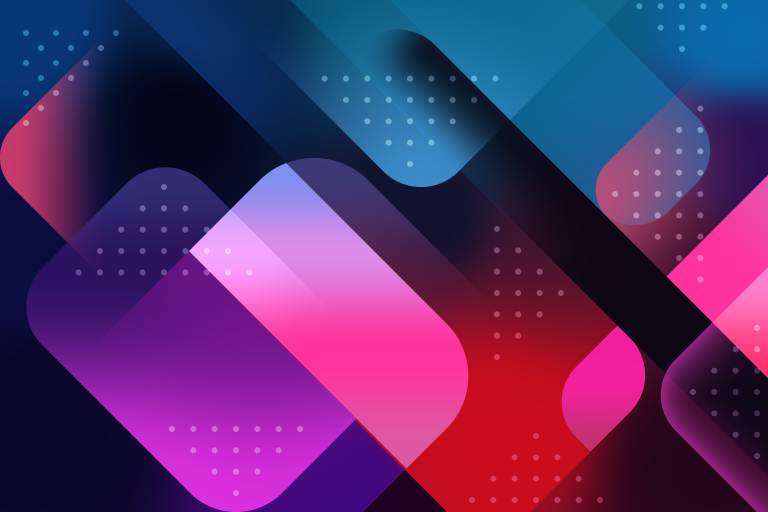
Reproduce this background procedurally as a WebGL 2 fragment shader.

```glsl
#version 300 es
precision highp float;
uniform vec2 u_resolution;
out vec4 outColor;

#define VIEW_HEIGHT 5.12
#define DOT_RADIUS 0.03
#define DOT_PITCH 0.2135
#define FAR 20.0
#define GLOW_SOFTNESS 0.12
#define HOT_PINK vec3(1, .2, .62)

const int GLOWS = 15, FANS = 8;
const vec2 glowPlace[GLOWS] = vec2[](
  vec2(.3, .2), vec2(2.1, .1), vec2(4, .1), vec2(5.4, .3), vec2(7.4, .4),
  vec2(1.8, 1.1), vec2(.3, 2.5), vec2(4.1, 2.2), vec2(5.6, 2.7), vec2(7.4, 1.5),
  vec2(6.6, 2.6), vec2(.4, 4.2), vec2(3.4, 4.9), vec2(5, 4.2), vec2(7, 4.6));
const vec3 glowColor[GLOWS] = vec3[](
  vec3(.03, .22, .48), vec3(.03, .16, .32), vec3(.02, .3, .4), vec3(.03, .4, .52), vec3(.04, .42, .68),
  vec3(.01, .02, .1), vec3(.04, .05, .25), vec3(.06, .07, .18), vec3(.26, .08, .18), vec3(.16, .06, .32),
  vec3(.25, .06, .17), vec3(.03, .02, .15), vec3(.25, .03, .5), vec3(.7, .05, .12), vec3(.14, .02, .09));
// Dot triangles: apex, rows after it, quarter turns of the open side
const vec4 fan[FANS] = vec4[](
  vec4(4.1, 1.64, 4, 3), vec4(6.82, .49, 2, 3), vec4(1.64, 1.87, 4, 1), vec4(2.36, 4.93, 3, 3),
  vec4(5.36, 4.36, 3, 1), vec4(5.61, 2.93, 3, 2), vec4(6.15, 1.94, 4, 0), vec4(6.93, 3.92, 3, 0));

float pixelSize, d, s; // d and s are the diagonals x - y and x + y
vec3 col;

float fill(float dist) { return clamp(.5 - dist / pixelSize, 0., 1.); }
float beyond(float v, float limit) { return fill((limit - v) * .7071); }
float fade(float a, float b, float v) { return 1. - smoothstep(a, b, v); }
void paint(vec3 color, float alpha) { col = mix(col, color, alpha); }

// Distance to a rounded box between diagonal limits
float panelDist(float d0, float s0, float d1, float s1, float r) {
  vec2 lo = vec2(d0, s0), hi = vec2(d1, s1);
  vec2 e = (abs(vec2(d, s) - .5 * (lo + hi)) - .5 * (hi - lo)) * .7071 + r;
  return length(max(e, 0.)) + min(max(e.x, e.y), 0.) - r;
}
float panel(float d0, float s0, float d1, float s1, float r) {
  return fill(panelDist(d0, s0, d1, s1, r));
}

vec3 background(vec2 p) {
  vec4 sum = vec4(0);
  for (int i = 0; i < GLOWS; i++) {
    vec2 r = p - glowPlace[i];
    sum += vec4(glowColor[i], 1) * pow(dot(r, r) + GLOW_SOFTNESS, -2.);
  }
  return sum.rgb / sum.a;
}

float fanDots(vec2 p, vec4 f) {
  vec2 q = (p - f.xy) / DOT_PITCH, cell = round(q);
  float turn = f.w * 1.5708;
  vec2 dir = vec2(cos(turn), sin(turn));
  float along = dot(cell, dir), across = abs(dot(cell, vec2(-dir.y, dir.x)));
  return step(across, along + .1) * step(along, f.z + .1) * fill(length(q - cell) * DOT_PITCH - DOT_RADIUS);
}

// Staggered dots in the upper left corner
float cornerDots(vec2 p) {
  vec2 g = (p - vec2(.26, .33)) / .3;
  g = vec2(g.x + g.y, g.x - g.y);
  vec2 cell = round(g);
  return step(abs(cell.y), cell.x) * step(cell.x, 3.) * fill(length(g - cell) * .2121 - DOT_RADIUS);
}

void main() {
  // y runs downward from the top edge
  pixelSize = VIEW_HEIGHT / u_resolution.y;
  vec2 p = vec2(gl_FragCoord.x, u_resolution.y - gl_FragCoord.y) * pixelSize;
  d = p.x - p.y;
  s = p.x + p.y;
  col = background(p);

  // Upper blue bands and drop
  paint(vec3(.05, .23, .5), .7 * beyond(d, 1.25) * fade(1.25, 2.9, d) * fade(3.2, 5., s));
  paint(vec3(.03, .36, .5), .7 * beyond(d, 2.9) * fade(4.5, 8., s));
  vec3 blue = mix(vec3(.02, .4, .54), vec3(.1, .43, .68), smoothstep(5., 8.5, s));
  paint(blue, .8 * panel(3.9, -FAR, 5.8, 8.8, .48));
  float drop = smoothstep(2.8, 6., s) * mix(.15, .9, fade(2.4, 5.2, d));
  paint(vec3(.25, .6, .85), drop * panel(2.12, -FAR, FAR, 6.3, .53));

  // Rose panel at the right
  float rose = fade(3.9, 6.6, d) * fade(7.9, 9.8, s);
  paint(vec3(.78, .3, .46), .9 * rose * panel(3.9, 7.7, FAR, FAR, .38));

  // Red panel and the pink bar crossing it
  float red = panel(-.65, -FAR, 2.92, 10.42, .53);
  paint(vec3(.8, .05, .11), .9 * red * smoothstep(2.3, 4.3, p.y));
  float bar = panel(1.39, 9.43, FAR, FAR, .5), right = beyond(d, 3.9);
  paint(mix(vec3(.76, .2, .45), vec3(.96, .13, .64), fade(3.8, 4.5, p.y)), .95 * bar * red);
  paint(mix(HOT_PINK, vec3(.92, .32, .68), smoothstep(4.6, 5.9, d)), bar * right);

  // Dark diagonal shade
  float depth = mix(.85 * smoothstep(2.8, 3.8, d), .9, smoothstep(6.4, 9., s));
  float shade = beyond(d, 2.92) * panel(-FAR, 4.05, 3.9, FAR, .53);
  paint(vec3(.03, .02, .07), shade * depth * smoothstep(4., 4.8, s));

  // Lower right panel: glowing rim and bright tip
  float rim = panelDist(2.45, 10.35, FAR, FAR, .5);
  paint(vec3(.72, .18, .62), .8 * fill(rim) * exp(min(rim, 0.) * 4.5) * (1. - right));
  paint(mix(vec3(1, .2, .45), vec3(1, .5, .8), fade(2.8, 3.7, p.y)), fill(rim) * right);

  // Left rose panel
  paint(vec3(.84, .24, .44), .92 * panel(-1.75, 1.4, FAR, FAR, .42) * fade(.1, 1.15, p.x));

  // Violet panel, turning magenta at its foot
  paint(vec3(.1, 0, .1), .9 * beyond(s, 8.75) * (1. - beyond(d, -.65)));
  float violet = panel(-3.03, 3.1, .21, FAR, .55) * panel(-3.03, -FAR, FAR, 7.75, .65);
  vec3 tint = mix(vec3(.3, .28, .66), vec3(.24, .08, .45), smoothstep(1.7, 2.7, p.y));
  tint = mix(tint, vec3(.88, .19, .88), smoothstep(2.7, 4.8, p.y));
  paint(tint, violet * mix(.6, .97, smoothstep(2.4, 4.2, p.y)));

  // Translucent veil with the large pink panel inside
  float veil = panel(-FAR, 4.4, 1.88, FAR, .77);
  tint = mix(vec3(.3, .28, .56), vec3(.55, .13, .3), smoothstep(1.7, 3., p.y));
  tint = mix(tint, vec3(.5, .08, .58), fade(-.7, -.5, d));
  paint(tint, .7 * veil * fade(5.6, 8.6, s) * smoothstep(-3.2, -.6, d));
  tint = mix(vec3(.5, .56, .94), vec3(.86, .55, .91), smoothstep(1.7, 2.55, p.y));
  tint = mix(tint, HOT_PINK, smoothstep(2.5, 3.5, p.y));
  tint = mix(tint, vec3(.88, .34, .63), smoothstep(3.6, 4.4, p.y));
  tint += .1 * (1. - beyond(d, .21)) * fade(5., 6.6, s);
  paint(tint, veil * beyond(d, -.62) * panel(-FAR, -FAR, 1.23, 8.75, .74));

  // Dots brighten what lies below
  float dots = cornerDots(p);
  for (int i = 0; i < FANS; i++) dots = max(dots, fanDots(p, fan[i]));
  paint(sqrt(clamp(col, 0., 1.)), dots);
  outColor = vec4(clamp(col, 0., 1.), 1);
}
```
